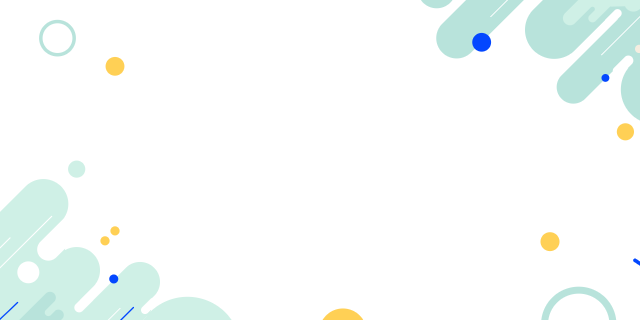
This background is drawn by a Shadertoy shader. Its source:

```glsl
const vec2 CANVAS = vec2(768.0, 386.0);
const vec2 SLANT = vec2(0.7071, 0.7071);
const float FAR = 250.0;

const vec3 WHITE = vec3(1.0);
const vec3 LIGHT_MINT = vec3(0.81, 0.94, 0.90);
const vec3 DEEP_MINT = vec3(0.72, 0.89, 0.86);
const vec3 YELLOW = vec3(1.0, 0.815, 0.335);
const vec3 BLUE = vec3(0.01, 0.28, 1.0);
const vec3 CREAM = vec3(0.96, 0.93, 0.88);

float circle(vec2 p, vec2 center, float radius) {
    return length(p - center) - radius;
}

float ring(vec2 p, vec2 center, float radius, float halfWidth) {
    return abs(circle(p, center, radius)) - halfWidth;
}

float segment(vec2 p, vec2 a, vec2 b, float radius) {
    vec2 ab = b - a;
    float t = clamp(dot(p - a, ab) / dot(ab, ab), 0.0, 1.0);
    return length(p - a - ab * t) - radius;
}

// Rounded bar that starts at tip and runs along dir
float bar(vec2 p, vec2 tip, vec2 dir, float radius) {
    return segment(p, tip, tip + dir * FAR, radius);
}

// Fills the gap between two bars up to a rounded hollow
float bay(float shape, vec2 p, vec2 center, vec2 dir, float radius) {
    float filled = min(shape, bar(p, center, dir, radius * 1.5));
    float hollow = segment(p, center, center - dir * radius * 3.0, radius);
    return max(filled, -hollow);
}

vec3 paint(vec3 base, vec3 ink, float d, float pixel) {
    return mix(base, ink, clamp(0.5 - d / pixel, 0.0, 1.0));
}

float lowerSplash(vec2 p, vec2 dir) {
    float d = bar(p, vec2(52, 140), dir, 30.0);
    d = min(d, bar(p, vec2(92, 60), dir, 28.0));
    d = min(d, bar(p, vec2(168, 46), dir, 24.0));
    d = min(d, circle(p, vec2(225, -36), 64.0));
    d = bay(d, p, vec2(58, 85), dir, 13.4);
    d = bay(d, p, vec2(95, 15), dir, 5.8);
    return bay(d, p, vec2(174, 12), dir, 4.8);
}

float lowerAccent(vec2 p, vec2 dir) {
    float d = bar(p, vec2(60, 27), dir, 7.0);
    d = min(d, bar(p, vec2(70, 6), dir, 6.5));
    return bay(d, p, vec2(58, 9), dir, 4.3);
}

float upperSplash(vec2 p, vec2 dir) {
    float d = bar(p, vec2(665, 350), dir, 35.0);
    d = min(d, bar(p, vec2(688, 281), dir, 20.0));
    d = min(d, bar(p, vec2(787, 278), dir, 42.0));
    d = bay(d, p, vec2(741, 370), dir, 5.0);
    d = bay(d, p, vec2(754, 313), dir, 6.0);
    d = min(d, bar(p, vec2(548, 340), dir, 24.5));
    return min(d, circle(p, vec2(524, 399), 23.0));
}

float upperAccent(vec2 p, vec2 dir) {
    float d = bar(p, vec2(684, 364), dir, 8.5);
    d = min(d, bar(p, vec2(711, 364), dir, 5.0));
    d = bay(d, p, vec2(711, 375), dir, 2.8);
    d = min(d, segment(p, vec2(734, 387), vec2(770, 388), 9.0));
    return min(d, circle(p, vec2(760, 383), 11.0));
}

float whiteLines(vec2 p) {
    float d = segment(p, vec2(-2, 61), vec2(62, 125), 0.6);
    d = min(d, segment(p, vec2(-2, 85), vec2(12, 99), 0.6));
    d = min(d, segment(p, vec2(128, -2), vec2(144, 14), 0.6));
    d = min(d, segment(p, vec2(589, 366), vec2(611, 388), 0.6));
    return min(d, segment(p, vec2(722, 320), vec2(770, 368), 0.6));
}

float blueMarks(vec2 p) {
    float d = segment(p, vec2(-2, -1), vec2(21, 21), 0.8);
    d = min(d, segment(p, vec2(143, -2), vec2(160, 15), 0.8));
    d = min(d, segment(p, vec2(762, 72), vec2(774, 64), 2.2));
    d = min(d, circle(p, vec2(578, 335), 11.3));
    d = min(d, circle(p, vec2(726.5, 292), 4.7));
    return min(d, circle(p, vec2(136.5, 49.5), 5.4));
}

float yellowDots(vec2 p) {
    // Each dot holds its center and radius
    vec3 dots[6] = vec3[6](vec3(138, 306, 11.3), vec3(750.5, 227, 10.3),
        vec3(660, 94.5, 11.4), vec3(138, 107.5, 5.5),
        vec3(126, 95.5, 5.5), vec3(411.5, -14.5, 28.4));
    float d = FAR;
    for (int i = 0; i < 6; i++) d = min(d, circle(p, dots[i].xy, dots[i].z));
    return d;
}

void mainImage(out vec4 fragColor, in vec2 fragCoord) {
    vec2 p = fragCoord / iResolution.xy * CANVAS;
    float pixel = CANVAS.y / iResolution.y;

    // Corner splashes
    vec3 color = paint(WHITE, LIGHT_MINT, lowerSplash(p, -SLANT), pixel);
    color = paint(color, DEEP_MINT, lowerAccent(p, -SLANT), pixel);
    color = paint(color, DEEP_MINT, upperSplash(p, SLANT), pixel);
    color = paint(color, LIGHT_MINT, upperAccent(p, SLANT), pixel);

    // Rings, holes and loose dots
    float rings = min(ring(p, vec2(69, 340), 20.0, 2.1), ring(p, vec2(694.5, -5), 41.0, 4.2));
    color = paint(color, DEEP_MINT, rings, pixel);
    color = paint(color, WHITE, circle(p, vec2(34, 57.5), 13.2), pixel);
    color = paint(color, LIGHT_MINT, circle(p, vec2(92, 182), 10.3), pixel);
    color = paint(color, CREAM, circle(p, vec2(767, 327), 5.0), pixel);
    color = paint(color, YELLOW, yellowDots(p), pixel);

    // Thin strokes and blue marks
    color = paint(color, WHITE, whiteLines(p), pixel);
    color = paint(color, BLUE, blueMarks(p), pixel);
    fragColor = vec4(color, 1.0);
}
```
